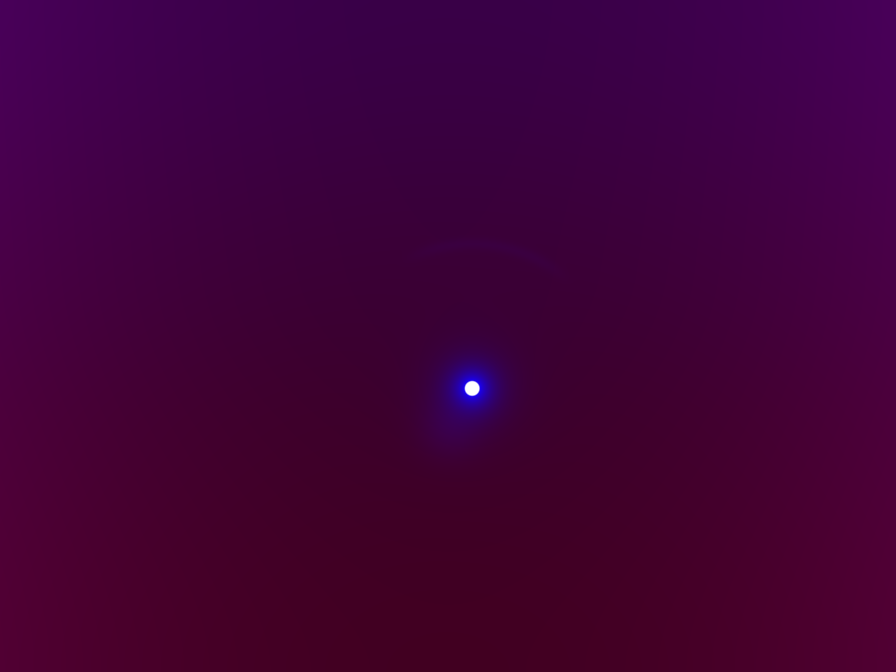
Reproduce this background procedurally as a WebGL 1 fragment shader.

```glsl
precision highp float;

uniform vec2 u_resolution;

// Positions are fractions of the canvas; lengths are fractions of its height
const vec2 LIGHT_POS = vec2(0.527, 0.422);
const float LIGHT_RADIUS = 0.011;
const vec3 LIGHT_COLOR = vec3(1.0);

const vec3 BOTTOM_COLOR = vec3(0.255, 0.0, 0.130);
const vec3 MIDDLE_COLOR = vec3(0.228, 0.0, 0.175);
const vec3 TOP_COLOR = vec3(0.222, 0.0, 0.280);
const vec3 SIDE_TINT = vec3(0.062, 0.0, 0.070);

const vec3 GLOW_COLOR = vec3(0.10, 0.0, 0.95);
const float GLOW_STRENGTH = 0.92;
const float GLOW_FALLOFF = 0.020;
const float HALO_STRENGTH = 0.10;
const float HALO_FALLOFF = 0.055;

const vec2 GHOST_POS = vec2(0.502, 0.362);
const float GHOST_RADIUS = 0.045;
const float GHOST_STRENGTH = 0.09;

const float ARC_RADIUS = 0.215;
const float ARC_WIDTH = 0.009;
const float ARC_STRENGTH = 0.035;
const vec2 ARC_DIRECTION = vec2(0.12, 0.993);

float gaussian(float x, float width) {
  return exp(-x * x / (width * width));
}

// Vertical three-colour blend, lifted toward both sides
vec3 backdrop(vec2 uv) {
  vec3 lower = mix(BOTTOM_COLOR, MIDDLE_COLOR, smoothstep(0.0, 0.6, uv.y));
  vec3 color = mix(lower, TOP_COLOR, smoothstep(0.35, 1.05, uv.y));
  float side = 2.0 * uv.x - 1.0;
  return color + SIDE_TINT * side * side;
}

// Faint reflection ring, visible only around its crown
float lensArc(vec2 offset, float dist) {
  float facing = dot(offset / max(dist, 0.0001), ARC_DIRECTION);
  return gaussian(dist - ARC_RADIUS, ARC_WIDTH) * smoothstep(0.78, 0.97, facing);
}

void main() {
  vec2 uv = gl_FragCoord.xy / u_resolution;
  vec2 aspect = vec2(u_resolution.x / u_resolution.y, 1.0);
  vec2 offset = (uv - LIGHT_POS) * aspect;
  float dist = length(offset);
  float rim = max(dist - LIGHT_RADIUS, 0.0);

  vec3 color = backdrop(uv);

  // Lens reflections
  float ghostDist = length((uv - GHOST_POS) * aspect);
  color.b += GHOST_STRENGTH * gaussian(ghostDist, GHOST_RADIUS);
  color.b += ARC_STRENGTH * lensArc(offset, dist);

  // Tight glow inside a wider halo
  float glow = GLOW_STRENGTH * exp(-rim / GLOW_FALLOFF)
             + HALO_STRENGTH * exp(-rim / HALO_FALLOFF);
  color = mix(color, GLOW_COLOR, min(glow, 1.0));

  // Bright core with a smooth edge
  float pixel = 1.0 / u_resolution.y;
  float core = 1.0 - smoothstep(-pixel, pixel, dist - LIGHT_RADIUS);
  gl_FragColor = vec4(mix(color, LIGHT_COLOR, core), 1.0);
}
```
